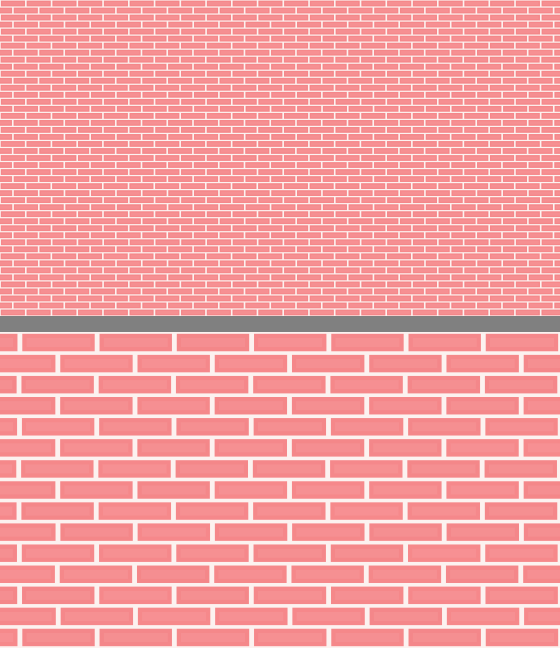
Top: the whole. Bottom: its middle third, enlarged.
This pattern is drawn by a Shadertoy shader. Its source:

```glsl
#define BRICKS_ACROSS 21.75
#define ROWS_DOWN 45.0
#define BED_JOINT 0.0038     // horizontal mortar, in canvas heights
#define HEAD_JOINT 0.0051    // vertical mortar, in canvas heights
#define RIM_WIDTH 0.0045     // darker edge of each brick
#define JOINT_WANDER 0.016   // sideways drift of a row, in bricks
#define TONE_VARIATION 0.008
#define FACE_COLOR vec3(0.963, 0.562, 0.572)
#define RIM_COLOR vec3(0.960, 0.532, 0.542)
#define MORTAR_COLOR vec3(0.990, 0.950, 0.940)

float hash(vec2 p) {
    return fract(sin(dot(p, vec2(127.1, 311.7))) * 43758.55);
}

void mainImage(out vec4 fragColor, in vec2 fragCoord) {
    float pixel = 1.0 / iResolution.y;
    vec2 canvas = vec2(iResolution.x * pixel, 1.0);
    vec2 pitch = canvas / vec2(BRICKS_ACROSS, ROWS_DOWN);

    // Running bond, with rows counted from the top
    vec2 grid = vec2(fragCoord.x * pixel, 1.0 - fragCoord.y * pixel) / pitch;
    float row = floor(grid.y);
    grid.x += 0.5 * mod(row, 2.0);
    grid.x += JOINT_WANDER * (hash(vec2(row, 7.0)) - 0.5);
    vec2 brick = floor(grid);

    // Depth inside the brick along each axis
    vec2 offset = (fract(grid) - 0.5) * pitch;
    vec2 halfSize = 0.5 * (pitch - vec2(HEAD_JOINT, BED_JOINT));
    vec2 depth = halfSize - abs(offset);

    // Pixel coverage of the brick, then its slightly darker rim
    vec2 coverage = clamp(depth / pixel + 0.5, 0.0, 1.0);
    float edgeDepth = min(depth.x, depth.y);
    float face = smoothstep(-0.5 * pixel, 0.5 * pixel, edgeDepth - RIM_WIDTH);

    vec3 color = mix(RIM_COLOR, FACE_COLOR, face);
    color += TONE_VARIATION * (hash(brick) - 0.5);
    color = mix(MORTAR_COLOR, color, coverage.x * coverage.y);
    fragColor = vec4(color, 1.0);
}
```
